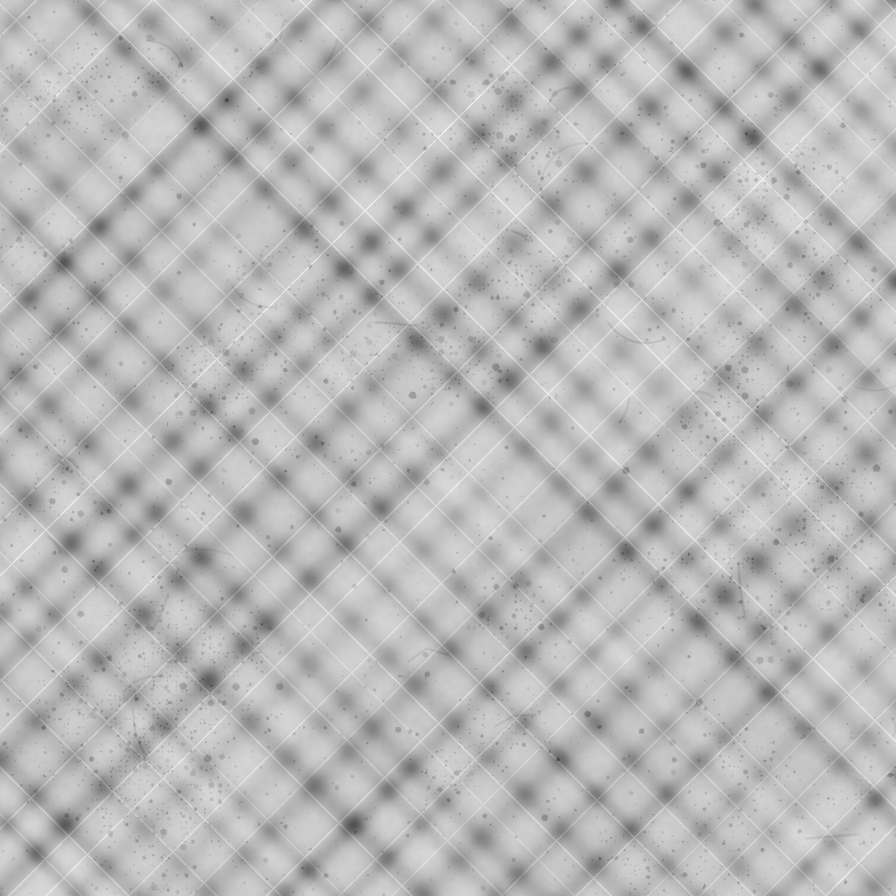
Write a Shadertoy shader that draws this pattern.

```glsl
const vec2 STRIPES = vec2(12.54, 13.0);   // stripes per canvas: rising, falling
const float MAJOR_EVERY = 4.0;
const vec2 MAJOR_PHASE = vec2(0.0, 3.0);
const float BAND_SIGMA = 0.155;           // in stripe periods
const float BAND_DARK = 0.088;
const float KNOT_DARK = 0.085;
const float LINE_HALF_WIDTH = 0.0008;
const float LINE_LIGHT = 0.11;
const float TILE_TONE = 0.035;
const float PAPER = 0.812;
const float MOTTLE = 0.045;
const float GRAIN = 0.03;
const float SPECK_DARK = 0.17;
const int SCRATCHES = 24;
const float SCRATCH_DARK = 0.085;
const float SCRATCH_HALF_WIDTH = 0.0013;

float hash(vec2 p) {
    vec3 q = fract(p.xyx * vec3(0.1031, 0.1030, 0.0973));
    q += dot(q, q.yzx + 33.33);
    return fract((q.x + q.y) * q.z);
}

vec2 hash2(vec2 p) {
    return vec2(hash(p), hash(p + 57.3));
}

float corner(vec2 cell, vec2 offset) {
    float angle = 6.2832 * hash(cell);
    return dot(vec2(cos(angle), sin(angle)), offset);
}

float gradientNoise(vec2 p) {
    vec2 i = floor(p), f = fract(p);
    vec2 s = f * f * f * (f * (f * 6.0 - 15.0) + 10.0);
    vec2 e = vec2(1.0, 0.0);
    return mix(mix(corner(i, f), corner(i + e.xy, f - e.xy), s.x),
               mix(corner(i + e.yx, f - e.yx), corner(i + e.xx, f - e.xx), s.x), s.y);
}

float fbm(vec2 p) {
    float sum = 0.0, amp = 0.6;
    for (int i = 0; i < 4; i++) {
        sum += amp * gradientNoise(p);
        p = p * 2.1 + 17.3;
        amp *= 0.55;
    }
    return sum;
}

// x: soft dark band, y: thin light line, z: tone between lines
vec3 stripeFamily(float t, float stripes, float phase, float seed, float px) {
    float toCanvas = 1.0 / (stripes * sqrt(2.0));
    float base = floor(t);
    vec3 result = vec3(0.0, 0.0, hash(vec2(base - 2.0, seed + 5.0)));
    for (int i = -1; i <= 1; i++) {
        float k = base + float(i);
        vec2 id = vec2(k, seed);
        float major = 1.0 - step(0.5, mod(k - phase, MAJOR_EVERY));
        float center = k + 0.5 + 0.36 * (hash(id) - 0.5);
        float d = (t - center) / (BAND_SIGMA * mix(0.8, 1.2, hash(id + 3.1)));
        float strength = mix(0.55, 1.2, hash(id + 7.7)) + 0.4 * major;
        result.x += strength * exp(-0.5 * d * d);

        float edge = (t - k - 0.7 * hash(id + 11.9)) * toCanvas;
        float cover = clamp((LINE_HALF_WIDTH - abs(edge)) / px + 0.5, 0.0, 1.0);
        float glow = mix(0.35, 1.0, hash(id + 19.3));
        result.y = max(result.y, cover * max(glow, major));
        float next = hash(vec2(k, seed + 5.0));
        result.z = mix(result.z, next, smoothstep(-px, px, edge));
    }
    return result;
}

// Clustered specks at three sizes
float specks(vec2 p, float px) {
    float density = smoothstep(-0.1, 0.5, fbm(p * 4.5 + 3.7));
    float mask = 0.0, cells = 62.0;
    for (int i = 0; i < 3; i++) {
        vec2 cell = floor(p * cells);
        vec2 id = cell + 91.0 * float(i);
        vec2 center = (cell + 0.3 + 0.4 * hash2(id)) / cells;
        float size = hash(id + 23.0);
        float radius = mix(0.07, 0.26, size * size) / cells;
        float d = length(p - center) + 0.0012 * gradientNoise(p * 400.0);
        float present = step(hash(id + 41.0), 0.04 + 0.5 * density);
        float dot01 = 1.0 - smoothstep(radius - px, radius + px, d);
        mask = max(mask, dot01 * present * mix(0.3, 1.0, hash(id + 67.0)));
        cells *= 1.75;
    }
    return mask;
}

// Short strokes, each bent or kinked
float scratches(vec2 p, float px) {
    float mask = 0.0;
    for (int i = 0; i < SCRATCHES; i++) {
        vec2 id = vec2(float(i) + 2.0, 133.0);
        float angle = 6.2832 * hash(id + 9.0);
        vec2 axis = vec2(cos(angle), sin(angle));
        vec2 q = p - hash2(id);
        q = vec2(dot(q, axis), dot(q, vec2(-axis.y, axis.x)));
        float reach = mix(0.012, 0.04, hash(id + 13.0));
        float x = abs(q.x) / reach;
        float bend = (hash(id + 29.0) - 0.5) * reach;
        float path = bend * mix(x * x, x, step(0.6, hash(id + 31.0)));
        float stroke = 1.0 - smoothstep(SCRATCH_HALF_WIDTH - px, SCRATCH_HALF_WIDTH + px, abs(q.y - path));
        mask = max(mask, stroke * (1.0 - smoothstep(0.8, 1.0, x)) * mix(0.4, 1.0, hash(id + 37.0)));
    }
    return mask;
}

void mainImage(out vec4 fragColor, in vec2 fragCoord) {
    vec2 uv = fragCoord / iResolution.xy;
    float px = 1.0 / min(iResolution.x, iResolution.y);
    vec2 t = vec2(uv.x - uv.y + 1.0, 1.0 - uv.x - uv.y) * STRIPES + vec2(0.0, 0.5);
    vec3 rising = stripeFamily(t.x, STRIPES.x, MAJOR_PHASE.x, 12.0, px);
    vec3 falling = stripeFamily(t.y, STRIPES.y, MAJOR_PHASE.y, 47.0, px);

    // Woven shading
    float fade = 1.0 + 0.4 * gradientNoise(uv * 7.0);
    float shade = PAPER + TILE_TONE * (rising.z + falling.z - 1.0);
    shade -= BAND_DARK * fade * (rising.x + falling.x);
    shade -= KNOT_DARK * fade * rising.x * falling.x;

    // Surface wear
    shade += MOTTLE * fbm(uv * 9.0) + GRAIN * fbm(uv * 95.0);
    shade -= SPECK_DARK * specks(uv, px);
    shade -= SCRATCH_DARK * scratches(uv, px);
    shade += LINE_LIGHT * max(rising.y, falling.y);

    fragColor = vec4(vec3(clamp(shade, 0.0, 1.0)), 1.0);
}
```
